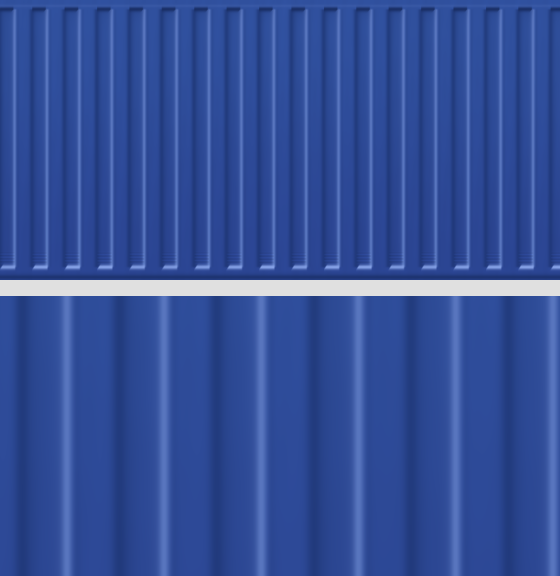
Top: the whole. Bottom: its middle third, enlarged.
Give the GLSL for this texture, as a WebGL 1 fragment shader.

```glsl
precision highp float;

uniform vec2 u_resolution;

#define RIB_COUNT 17.28
#define RIB_SHIFT 0.983
#define CREST_POS 0.466
#define PANEL_TOP 0.967
#define PANEL_BOTTOM 0.046
#define PAINT_LOW vec3(0.170, 0.272, 0.578)
#define PAINT_HIGH vec3(0.188, 0.315, 0.620)
#define SHADOW vec3(0.105, 0.195, 0.430)
#define CREST vec3(0.345, 0.460, 0.745)
#define GLINT vec3(0.530, 0.640, 0.910)
#define WEAR 0.012

float hash(float n) {
  return fract(sin(n * 12.99) * 437.58);
}

// Soft line of half width w around zero
float line(float d, float w) {
  return exp(-d * d / (w * w));
}

// Soft-edged interval from a to b
float band(float x, float a, float b, float soft) {
  return smoothstep(a - soft, a + soft, x) * (1.0 - smoothstep(b - soft, b + soft, x));
}

// Layered sines, stretched along the ribs
float streaks(vec2 p) {
  float s = sin(p.x * 211.0 + 1.4 * sin(p.y * 9.0));
  s += 0.6 * sin(p.x * 437.0 - p.y * 13.0);
  s += 0.4 * sin(p.y * 47.0 + 3.0 * sin(p.x * 31.0));
  return 0.5 * s;
}

void main() {
  vec2 p = gl_FragCoord.xy / u_resolution;
  float soft = 0.5 / u_resolution.y;
  float rib = p.x * RIB_COUNT - RIB_SHIFT;
  float across = fract(rib);
  float variation = hash(floor(rib) + 7.0);
  float fromShadow = fract(rib + 0.5) - 0.5;
  float fromCrest = across - CREST_POS;

  // Painted sheet, lighter toward the top
  vec3 color = mix(PAINT_LOW, PAINT_HIGH, smoothstep(0.0, 1.0, p.y));
  color *= 1.0 + WEAR * (streaks(p) + variation - 0.5);

  // Recessed panel and its side walls
  float upright = band(p.y, PANEL_BOTTOM, PANEL_TOP, 0.003 + soft);
  float recess = upright * band(across, 0.02, CREST_POS, 0.03);
  color *= 1.0 - 0.025 * recess;
  float wall = 0.60 * line(fromShadow, 0.075) + 0.14 * line(fromShadow - 0.10, 0.08);
  wall += 0.16 * line(fromCrest - 0.10, 0.045);
  color = mix(color, SHADOW, wall * upright);
  float crest = 0.88 * line(fromCrest, 0.052) + 0.16 * line(fromCrest + 0.04, 0.10);
  color = mix(color, CREST, min(crest, 1.0) * upright);

  // Shaded lip under the top rail, cut at a slant
  float below = PANEL_TOP - p.y;
  float lip = band(across, 0.01, 0.43 - 6.0 * max(below, 0.0), 0.03);
  color = mix(color, SHADOW * 0.85, 0.85 * lip * line(below, 0.0065 + soft));
  color = mix(color, SHADOW, 0.30 * recess * exp(-max(below, 0.0) * 55.0));
  color = mix(color, CREST, 0.20 * line(p.y - PANEL_TOP - 0.012, 0.005));

  // Ripples and bright sill at the foot of each panel
  float above = p.y - PANEL_BOTTOM;
  float ripple = sin(p.y * 560.0 + variation) * band(above, 0.014, 0.052, 0.008);
  color *= 1.0 + 0.055 * ripple * recess;
  float sill = band(across, 0.06 + 5.0 * above, CREST_POS + 0.02, 0.035);
  sill *= line(above, 0.0062 + soft) * (0.88 + 0.12 * variation);
  color = mix(color, GLINT, sill);

  // Bottom rail with a dark seam
  color = mix(color, SHADOW, 0.22 * (1.0 - smoothstep(0.015, 0.036, p.y)));
  color = mix(color, SHADOW * 0.9, 0.65 * line(p.y - 0.010, 0.006 + soft));

  gl_FragColor = vec4(color, 1.0);
}
```
